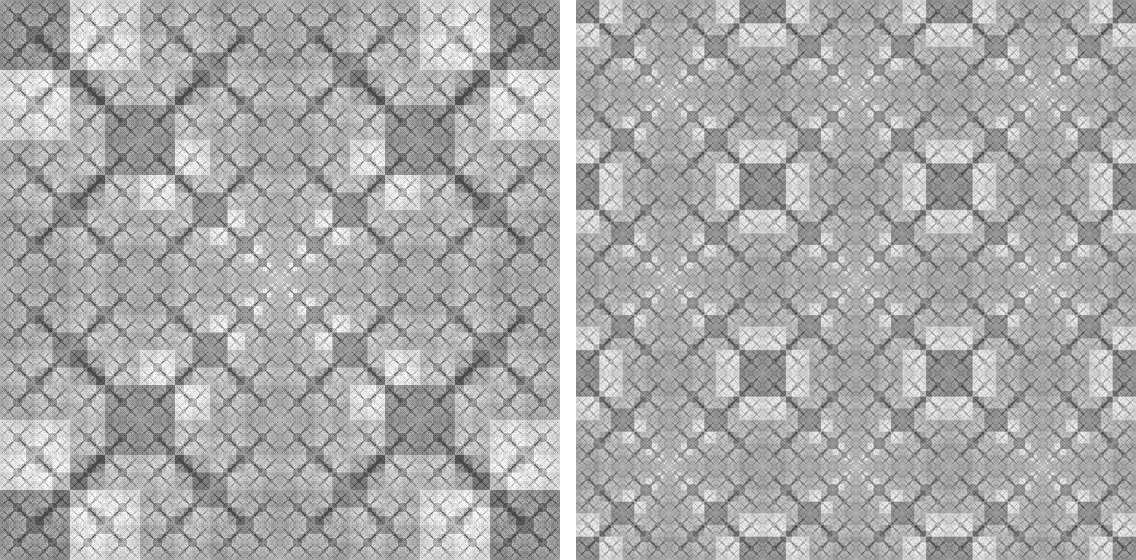
Left, the tile; right, the same tile 3 across and 3 down.
Reproduce this pattern procedurally as a Shadertoy shader.

```glsl
// A grey, self-similar quilt: eight octaves of square cells, 1 to 128 across,
// each adding a dark core, diagonal links, grey edge squares and pale flanks.
// Every octave is mirror-symmetric about the centre, so the canvas tiles.

// Antialiased coverage of the region where inside > 0
float cover(float inside, float blur) {
    return smoothstep(-0.5 * blur, 0.5 * blur, inside);
}

// Axis-aligned square with the given centre offset and half width
float square(vec2 p, float halfWidth, float blur) {
    vec2 inside = halfWidth - abs(p);
    return cover(inside.x, blur) * cover(inside.y, blur);
}

// Grey contribution of one octave with the given number of cells across
float octave(vec2 fromCentre, float cells) {
    float blur = cells / min(iResolution.x, iResolution.y);
    vec2 scaled = abs(fromCentre) * cells;
    vec2 cell = abs(fract(scaled) - 0.5);

    // Inner quarters of the four cells that meet at the canvas centre
    float inner = cover(0.5 - max(scaled.x, scaled.y), blur);

    // Dark core in the middle of each cell
    float core = square(cell, 0.125, blur);

    // Diagonal links leaving the corners of the core
    float link = square(cell - 0.1875, 0.0625, blur);
    link *= 1.0 - 5.0 * min(abs(cell.x - cell.y), 0.125);

    // Soft grey squares halfway along the cell edges
    float edge = square(cell - vec2(0.0, 0.5), 0.125, blur)
               + square(cell - vec2(0.5, 0.0), 0.125, blur);

    // Pale flanks beside the core, brightest toward the centre
    float flank = square(cell - vec2(0.1875, 0.0625), 0.0625, blur)
                + square(cell - vec2(0.0625, 0.1875), 0.0625, blur);

    return flank * mix(0.035, 0.15, inner)
         - core * 0.14
         - link * mix(0.13, 0.02, inner)
         - edge * 0.06;
}

void mainImage(out vec4 fragColor, in vec2 fragCoord) {
    vec2 fromCentre = fragCoord / iResolution.xy - 0.5;

    // Stack the octaves, with slightly more contrast in the fine grain
    float grey = 0.81;
    float cells = 1.0;
    for (int i = 0; i < 8; i++) {
        grey += octave(fromCentre, cells) * (1.0 + 0.06 * float(i));
        cells *= 2.0;
    }

    fragColor = vec4(vec3(clamp(grey, 0.28, 1.0)), 1.0);
}
```
